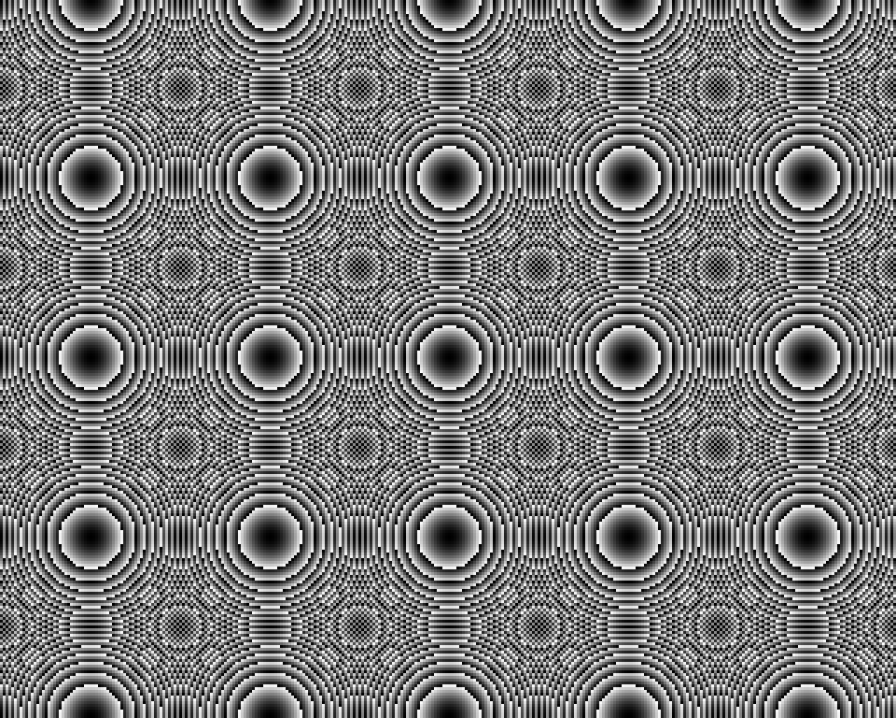
This pattern is drawn by a Shadertoy shader. Its source:

```glsl
// Tiled grey zone plates on a coarse square grid, 5 across and 4 down, with aliased moire between them.

const vec2 REPEATS = vec2(5.0, 4.0);      // whole plates across and down
const float BLOCKS = 64.0;                // grid blocks along one plate
const float RING_AREA = 128.0;            // squared radius gained per ring, in blocks
const vec2 PLATE_CENTRE = vec2(0.5, 0.0); // centre within its repeat

// Offset of a block from the nearest plate centre, wrapped to one repeat.
vec2 wrapToPlate(vec2 block, vec2 centre, float size) {
    return mod(block - centre * size + 0.5 * size, size) - 0.5 * size;
}

// Sawtooth of the squared radius: each ring ramps from black to white.
float zonePlate(vec2 offset, float ringArea) {
    return fract(dot(offset, offset) / ringArea);
}

float blockShade(vec2 block) {
    return zonePlate(wrapToPlate(block, PLATE_CENTRE, BLOCKS), RING_AREA);
}

// Flat blocks whose borders are blended over the width of one canvas pixel.
float smoothBlocks(vec2 position, vec2 pixelSize) {
    vec2 shifted = position - 0.5;
    vec2 block = floor(shifted);
    vec2 blend = clamp((shifted - block - 0.5) / pixelSize + 0.5, 0.0, 1.0);
    float lower = mix(blockShade(block), blockShade(block + vec2(1.0, 0.0)), blend.x);
    float upper = mix(blockShade(block + vec2(0.0, 1.0)), blockShade(block + 1.0), blend.x);
    return mix(lower, upper, blend.y);
}

void mainImage(out vec4 fragColor, in vec2 fragCoord) {
    vec2 pixelSize = REPEATS * BLOCKS / iResolution.xy;
    float grey = smoothBlocks(fragCoord * pixelSize, pixelSize);
    fragColor = vec4(vec3(grey), 1.0);
}
```
